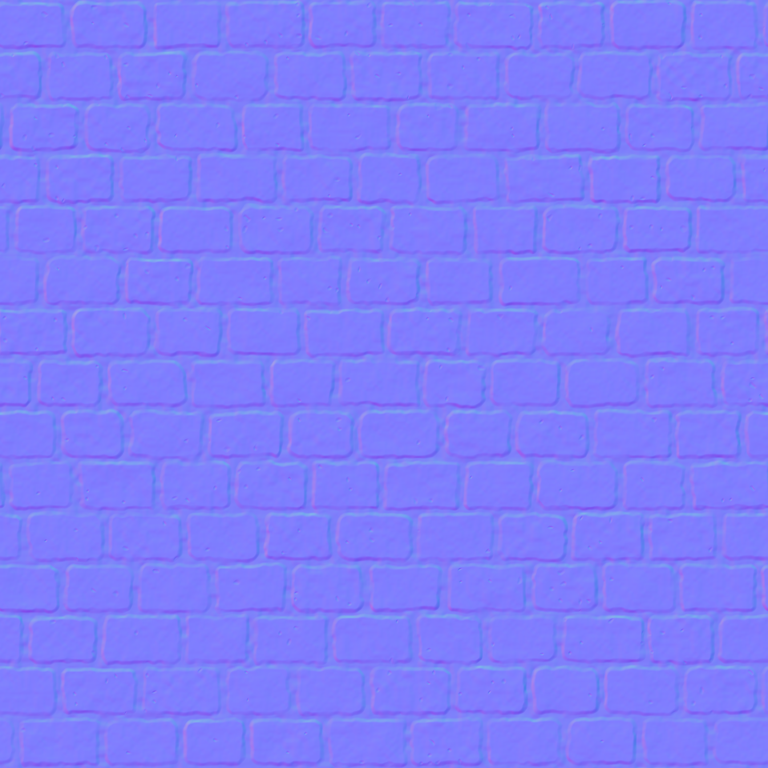
Reproduce this texture map procedurally as a WebGL 2 fragment shader.

```glsl
#version 300 es
precision highp float;
// Tangent-space normal map of a rough stone-block wall: 15 courses of 10 blocks.
// A height field of jittered rounded boxes, ragged edges, grain and pits is
// differentiated numerically, then its slopes are encoded as colour.
uniform vec2 u_resolution;
out vec4 fragColor;

const float COURSES = 15.0;
const float BLOCKS = 10.0;
const vec2 MORTAR_HALF = vec2(0.0016, 0.0005);
const float BEVEL = 0.0064;
const float BLOCK_HEIGHT = 0.00112;
const vec3 FLAT_COLOR = vec3(0.5, 0.492, 1.0);
const vec3 MORTAR_TINT = vec3(-0.006, 0.008, -0.014);

float hash(vec2 cell, float seed) {
    vec3 p = fract(vec3(cell.xyx + seed * 17.31) * vec3(0.1031, 0.1030, 0.0973));
    p += dot(p, p.yzx + 33.33);
    return fract((p.x + p.y) * p.z);
}

float signedHash(vec2 cell, float seed) {
    return 2.0 * hash(cell, seed) - 1.0;
}

// Value noise in 0..1 that wraps at the canvas borders
float noise(vec2 p, float freq, float seed) {
    vec2 cell = floor(p * freq);
    vec2 f = fract(p * freq);
    f = f * f * f * (f * (f * 6.0 - 15.0) + 10.0);
    vec2 a = mod(cell, freq);
    vec2 b = mod(cell + 1.0, freq);
    return mix(mix(hash(a, seed), hash(vec2(b.x, a.y), seed), f.x),
               mix(hash(vec2(a.x, b.y), seed), hash(b, seed), f.x), f.y);
}

// Sparse dents, one candidate per cell
float pits(vec2 p, float freq, float chance, float seed) {
    vec2 cell = mod(floor(p * freq), freq);
    vec2 centre = 0.5 + 0.18 * vec2(signedHash(cell, seed), signedHash(cell, seed + 1.0));
    float radius = mix(0.2, 0.32, hash(cell, seed + 2.0));
    float dent = 1.0 - smoothstep(0.0, radius, length(fract(p * freq) - centre));
    return dent * step(hash(cell, seed + 3.0), chance);
}

float roundedBox(vec2 p, vec2 halfSize, float radius) {
    vec2 q = abs(p) - halfSize + radius;
    return length(max(q, 0.0)) + min(max(q.x, q.y), 0.0) - radius;
}

// Running bond with a slow sway; the lower courses drift sideways
float coursePhase(float row) {
    float drift = clamp(1.0 - 0.2 * (row - 7.0), 0.25, 1.0);
    return 0.5 * mod(row, 2.0) + drift + 0.1 * sin(0.7 * (row - 1.0));
}

float jointPosition(float index, float row) {
    return index + 0.08 * signedHash(vec2(mod(index, BLOCKS), row), 7.0);
}

vec2 raggedWarp(vec2 p) {
    vec2 coarse = vec2(noise(p, 46.0, 11.0), noise(p, 46.0, 12.0)) - 0.5;
    vec2 fine = vec2(noise(p, 125.0, 13.0), noise(p, 125.0, 14.0)) - 0.5;
    return 0.0031 * coarse + 0.0022 * fine;
}

// Returns height in x and block coverage in y
vec2 wall(vec2 p) {
    // Locate the course and the block between two uneven joints
    vec2 warp = raggedWarp(p);
    vec2 q = p + warp - vec2(0.0, 0.0008);
    float course = floor((1.0 - q.y) * COURSES);
    float row = mod(course, COURSES);
    float phase = coursePhase(row);
    float x = q.x * BLOCKS - phase;
    float index = floor(x);
    index -= 1.0 - step(jointPosition(index, row), x);
    index += step(jointPosition(index + 1.0, row), x);
    float left = jointPosition(index, row);
    float right = jointPosition(index + 1.0, row);
    vec2 id = vec2(mod(index, BLOCKS), row);

    // Slightly tilted, individually sized block
    vec2 centre = vec2((0.5 * (left + right) + phase) / BLOCKS, 1.0 - (course + 0.5) / COURSES);
    vec2 halfSize = vec2(0.5 * (right - left) / BLOCKS, 0.5 / COURSES) - MORTAR_HALF;
    halfSize -= 0.0018 * vec2(hash(id, 21.0), hash(id, 22.0));
    vec2 local = q - centre;
    local.y -= 0.0006 * signedHash(id, 23.0) + 0.022 * signedHash(id, 24.0) * local.x;
    local.x -= 0.04 * signedHash(id, 25.0) * local.y;
    float dist = roundedBox(local, halfSize, mix(0.007, 0.016, hash(id, 26.0)));
    float block = smoothstep(0.0, BEVEL, -dist);

    // Surface wear: faint grain on blocks, coarser crumbs in the mortar
    float wear = hash(id, 27.0);
    float level = BLOCK_HEIGHT * mix(0.85, 1.15, hash(id, 28.0)) * mix(0.7, 1.3, noise(p, 30.0, 31.0));
    float grain = mix(0.00085, mix(0.0002, 0.0005, wear * wear), block) * noise(p, 96.0, 32.0);
    grain += 0.00012 * noise(p, 190.0, 33.0);
    float dents = pits(p + 2.0 * warp, 76.0, 0.02 + 0.16 * wear * wear, 41.0) * block;
    return vec2(level * block + grain - 0.00036 * dents, block);
}

void main() {
    vec2 p = gl_FragCoord.xy / u_resolution;
    vec2 stepX = vec2(0.001, 0.0);
    vec2 stepY = stepX.yx;
    vec2 east = wall(p + stepX);
    vec2 west = wall(p - stepX);
    vec2 north = wall(p + stepY);
    vec2 south = wall(p - stepY);
    vec2 slope = vec2(east.x - west.x, south.x - north.x) / (2.0 * stepX.x);
    float mortar = 1.0 - 0.25 * (east.y + west.y + north.y + south.y);

    // Slopes drive red and green; steeper surfaces lose blue
    vec3 color = FLAT_COLOR + vec3(0.5 * slope * vec2(0.9, 1.0), -0.18 * length(slope));
    fragColor = vec4(clamp(color + MORTAR_TINT * mortar, 0.0, 1.0), 1.0);
}
```
